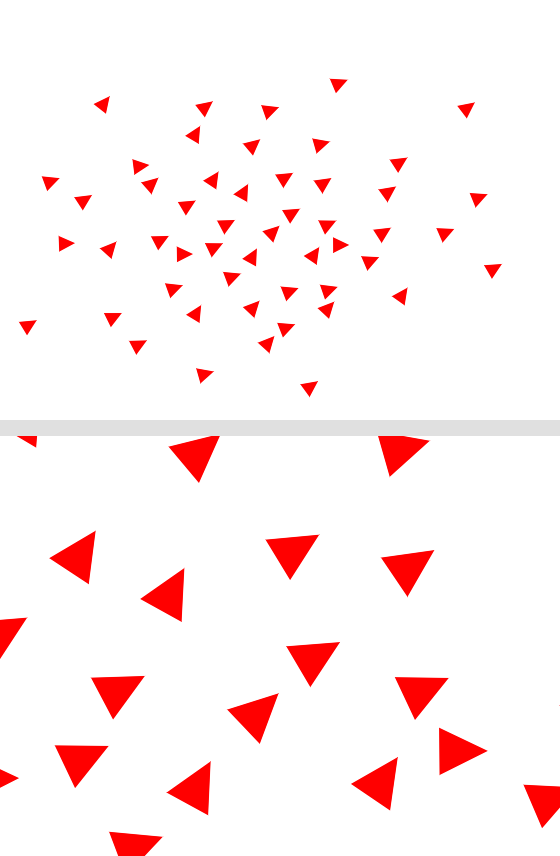
Top: the whole. Bottom: its middle third, enlarged.
A Shadertoy shader for this pattern:

```glsl
// A loose flock of small red arrowhead triangles, mostly heading up and right, on white.

const vec3  PAPER_COLOR   = vec3(1.0);
const vec3  BIRD_COLOR    = vec3(1.0, 0.0, 0.0);

// Lengths are in units of the canvas height.
const int   BIRD_COUNT    = 51;
const float BIRD_LENGTH   = 0.0385;
const float BIRD_HALF_W   = 0.0188;
const vec2  FLOCK_CENTER  = vec2(0.456, 0.44);  // x is a fraction of the width
const vec2  FLOCK_SPREAD  = vec2(0.305, 0.195);
const float FLOCK_CUTOFF  = 0.9;                // share of the bell curve kept
const float JITTER_CORE   = 0.014;
const float JITTER_GROWTH = 0.026;
const float HEADING_MEAN  = 0.60;               // radians
const float HEADING_SPAN  = 0.72;
const float GOLDEN_ANGLE  = 2.399963;
const float EDGE_PIXELS   = 0.6;

float hash(vec2 p) {
    return fract(sin(dot(p, vec2(127.1, 311.7))) * 43758.5453);
}

vec2 hash2(float n) {
    return vec2(hash(vec2(n, 1.7)), hash(vec2(n, 5.3)));
}

mat2 rotation(float angle) {
    float c = cos(angle), s = sin(angle);
    return mat2(c, -s, s, c);
}

// Signed distance to an isosceles triangle with its tip along +x.
float triangleDistance(vec2 p) {
    vec2 sideNormal = normalize(vec2(BIRD_HALF_W, BIRD_LENGTH));
    vec2 fromTip = vec2(p.x - BIRD_LENGTH * 2.0 / 3.0, abs(p.y));
    return max(dot(fromTip, sideNormal), -p.x - BIRD_LENGTH / 3.0);
}

// Golden spiral with bell-shaped density, looser toward the rim.
vec2 birdPosition(float id, float aspect) {
    float rank = (id + 0.5) / float(BIRD_COUNT);
    float radius = sqrt(-2.0 * log(1.0 - FLOCK_CUTOFF * rank));
    float angle = id * GOLDEN_ANGLE;
    vec2 jitter = (hash2(id) * 2.0 - 1.0) * (JITTER_CORE + JITTER_GROWTH * radius);
    vec2 offset = radius * FLOCK_SPREAD * vec2(cos(angle), sin(angle));
    return FLOCK_CENTER * vec2(aspect, 1.0) + offset + jitter;
}

// Two hashes summed, so headings gather around the mean.
float birdHeading(float id) {
    vec2 h = hash2(id + 71.0);
    return HEADING_MEAN + HEADING_SPAN * (h.x + h.y - 1.0);
}

void mainImage(out vec4 fragColor, in vec2 fragCoord) {
    vec2 uv = fragCoord / iResolution.y;
    float aspect = iResolution.x / iResolution.y;

    // Nearest bird
    float dist = 1.0;
    for (int i = 0; i < BIRD_COUNT; i++) {
        float id = float(i);
        vec2 local = rotation(birdHeading(id)) * (uv - birdPosition(id, aspect));
        dist = min(dist, triangleDistance(local));
    }

    // Smooth edge
    float edge = EDGE_PIXELS / iResolution.y;
    float cover = 1.0 - smoothstep(-edge, edge, dist);
    fragColor = vec4(mix(PAPER_COLOR, BIRD_COLOR, cover), 1.0);
}
```
